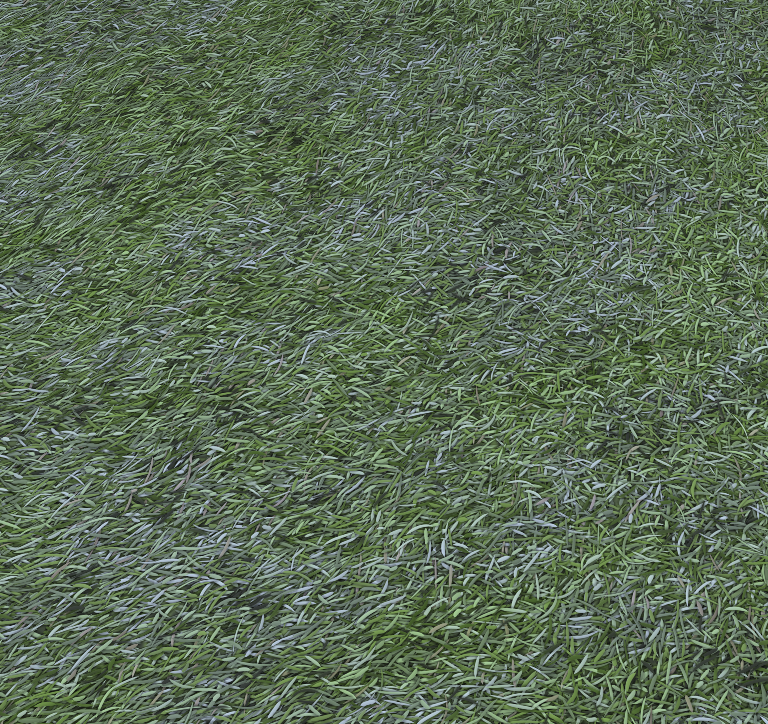
Write a Shadertoy shader that draws this texture.

```glsl
// A mown lawn seen at a slant: dense overlapping grass blades in green and blue-grey clumps.

#define LAYERS 17
#define CELL 0.030
#define BLADE_WIDTH 0.064
#define LEAN 0.36
#define RECEDE 0.5
#define SHADOW 0.30
#define GAIN 1.29
#define CLUMP_SHIFT 0.30

const vec3 SOIL = vec3(0.16, 0.18, 0.16);
const vec3 DEEP_GREEN = vec3(0.22, 0.29, 0.15);
const vec3 LEAF_GREEN = vec3(0.35, 0.44, 0.26);
const vec3 GREY_GREEN = vec3(0.34, 0.40, 0.34);
const vec3 PALE_GREEN = vec3(0.46, 0.55, 0.45);
const vec3 BLUE_GREY = vec3(0.51, 0.57, 0.58);
const vec3 DRY_STRAW = vec3(0.47, 0.44, 0.43);

vec4 hash4(vec3 p) {
    vec4 q = fract(p.xyzx * vec4(0.1031, 0.1030, 0.0973, 0.1099));
    q += dot(q, q.wzxy + 33.33);
    return fract((q.xxyz + q.yzzw) * q.zywx);
}

float valueNoise(vec2 p) {
    vec2 i = floor(p), f = fract(p);
    f = f * f * (3.0 - 2.0 * f);
    float low = mix(hash4(vec3(i, 91.0)).x, hash4(vec3(i + vec2(1, 0), 91.0)).x, f.x);
    float high = mix(hash4(vec3(i + vec2(0, 1), 91.0)).x, hash4(vec3(i + 1.0, 91.0)).x, f.x);
    return mix(low, high, f.y);
}

float clumpNoise(vec2 p) {
    return 0.6 * valueNoise(p) + 0.4 * valueNoise(p * 2.7 + 7.3);
}

vec2 rotate(vec2 p, float angle) {
    float c = cos(angle), s = sin(angle);
    return vec2(c * p.x + s * p.y, c * p.y - s * p.x);
}

// Tone 0..1 runs through the palette, each colour as wide as its share.
vec3 grassColour(float tone) {
    vec3 c = mix(SOIL, DEEP_GREEN, smoothstep(0.02, 0.07, tone));
    c = mix(c, LEAF_GREEN, smoothstep(0.13, 0.21, tone));
    c = mix(c, GREY_GREEN, smoothstep(0.35, 0.41, tone));
    c = mix(c, PALE_GREEN, smoothstep(0.60, 0.68, tone));
    return mix(c, BLUE_GREY, smoothstep(0.82, 0.88, tone));
}

void mainImage(out vec4 fragColor, in vec2 fragCoord) {
    vec2 view = fragCoord / iResolution.y;
    float across = fragCoord.x / iResolution.x;

    // Receding ground plane: blades shrink towards the top.
    float size = 1.0 - RECEDE * view.y;
    vec2 ground = vec2((view.x - 0.53) / size, -log(size) / RECEDE);
    float pixel = 1.0 / (iResolution.y * size * CELL);

    // Broad clumps, drawn out along the lean of the grass.
    vec2 along = rotate(ground, LEAN) * vec2(5.0, 12.0);
    float brightness = clumpNoise(along + 11.0) - 0.5;
    float greenness = smoothstep(0.25, 0.75, clumpNoise(along * 0.9 + 37.0));
    float swirl = clumpNoise(ground * 6.0 + 23.0) - 0.5;
    float spread = mix(1.05, 1.8, smoothstep(0.3, 1.0, across));

    // Blades from the top layer down, until the pixel is covered.
    vec3 colour = vec3(0.0);
    float open = 1.0, light = 1.0;
    for (int layer = 0; layer < LAYERS; layer++) {
        if (open < 0.04) break;
        float z = float(layer);
        vec2 grid = ground / CELL + z * vec2(7.37, 3.61);
        vec2 home = floor(grid);
        for (int k = 0; k < 9; k++) {
            vec2 cell = home + vec2(k % 3 - 1, k / 3 - 1);
            vec4 place = hash4(vec3(cell, z + 1.0));
            float angle = LEAN + 0.9 * swirl + spread * (place.z + place.w - 1.0);
            vec2 q = rotate(grid - cell - place.xy, angle);
            if (abs(q.x) > 0.92 || abs(q.y) > 0.5) continue;

            // Curved blade with blunt, cut ends.
            vec4 look = hash4(vec3(cell, z + 51.0));
            float halfLength = mix(0.22, 0.92, look.x);
            float u = q.x / halfLength;
            float u2 = u * u;
            q.y += (look.y - 0.5) * 0.4 * halfLength * u2;
            float width = BLADE_WIDTH * mix(1.3, 0.8, look.x) * (0.65 + 0.7 * look.z);
            float d = abs(q.y) - width * (1.0 - u2 * u2);
            float cover = 1.0 - smoothstep(-0.55 * pixel, 0.55 * pixel, d);

            // Palette colour with one lit side.
            vec3 blade = grassColour(look.w + CLUMP_SHIFT * brightness);
            blade = mix(blade, DRY_STRAW, step(0.97, place.z) * 0.7);
            blade *= 0.92 + 0.16 * look.y + 0.08 * clamp(q.y / width, -1.0, 1.0);
            colour += open * light * cover * blade;
            open *= 1.0 - cover;

            // Soft contact shadow on whatever lies below.
            float shade = 1.0 - smoothstep(0.0, 2.2 * width, d);
            shade *= 1.0 - smoothstep(0.75, 1.0, abs(u));
            light *= 1.0 - SHADOW * shade * (1.0 - cover);
        }
    }
    colour += open * light * mix(SOIL, LEAF_GREEN, valueNoise(ground * 90.0));

    // Patches lean to fresh green or to cool grey.
    colour *= mix(vec3(1.01, 0.99, 1.07), vec3(0.98, 1.01, 0.90), greenness);
    colour *= GAIN * (1.0 - 0.07 * smoothstep(0.6, 1.0, view.y));
    fragColor = vec4(clamp(colour, 0.0, 1.0), 1.0);
}
```
